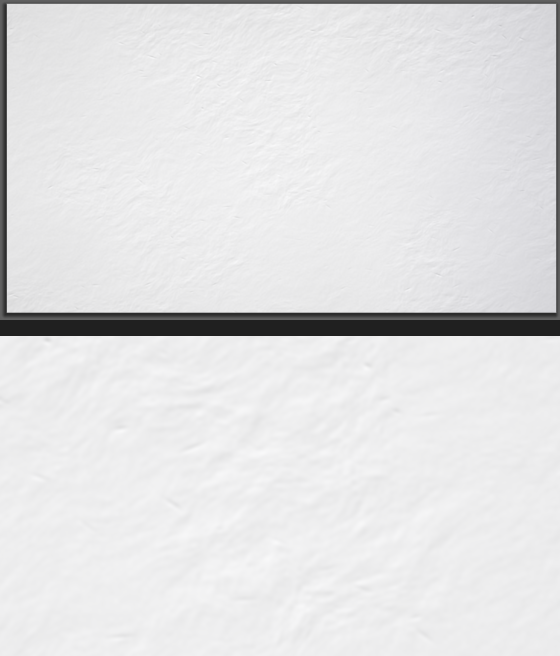
Top: the whole. Bottom: its middle third, enlarged.
Reproduce this texture procedurally as a WebGL 1 fragment shader.

```glsl
precision highp float;
// A sheet of rough white plaster on a dark grey ground, with a soft drop shadow.
uniform vec2 u_resolution;

float hash(vec2 p) {
  vec3 q = fract(vec3(p.xyx) * 0.1031);
  q += dot(q, q.yzx + 33.33);
  return fract((q.x + q.y) * q.z);
}

float noise(vec2 p) {
  vec2 i = floor(p), f = fract(p);
  f = f * f * (3.0 - 2.0 * f);
  return mix(mix(hash(i), hash(i + vec2(1.0, 0.0)), f.x),
             mix(hash(i + vec2(0.0, 1.0)), hash(i + 1.0), f.x), f.y);
}

mat2 rotation(float a) {
  return mat2(cos(a), sin(a), -sin(a), cos(a));
}

float boxDistance(vec2 p, vec2 halfSize) {
  vec2 d = abs(p) - halfSize;
  return length(max(d, 0.0)) + min(max(d.x, d.y), 0.0);
}

// Plaster height: layered grain, slightly stretched along a rising diagonal
float plasterHeight(vec2 p) {
  vec2 warp = vec2(noise(p * 14.0), noise(p * 14.0 + 40.0)) - 0.5;
  vec2 q = rotation(-0.45) * (p + warp * 0.03) * vec2(0.9, 1.0);
  q.x *= 0.7;
  float h = 0.0, weight = 0.46, scale = 36.0;
  for (int i = 0; i < 4; i++) {
    h += weight * noise(q * scale + float(i) * 17.0);
    q = rotation(0.2) * q;
    scale *= 1.75;
    weight *= 0.68;
  }
  return h;
}

// Scattered short dents: a dark stroke with a light lower lip
float dents(vec2 p) {
  float shade = 0.0;
  vec2 cell = floor(p * 22.0);
  for (int y = -1; y <= 1; y++) {
    for (int x = -1; x <= 1; x++) {
      vec2 id = cell + vec2(float(x), float(y));
      float chance = step(0.8, hash(id + 70.0));
      vec2 center = (id + vec2(hash(id + 5.0), hash(id + 9.0))) / 22.0;
      vec2 d = rotation(1.2 * (hash(id + 31.0) - 0.4)) * (p - center);
      vec2 size = vec2(0.004 + 0.009 * hash(id + 13.0), 0.0025);
      vec2 lip = (d + vec2(0.0, 0.004)) / size;
      d /= size;
      float depth = chance * (0.25 + hash(id + 51.0));
      shade += depth * (0.6 * exp(-dot(lip, lip)) - exp(-dot(d, d)));
    }
  }
  return shade;
}

void main() {
  vec2 p = gl_FragCoord.xy / u_resolution.y;
  float aspect = u_resolution.x / u_resolution.y;
  vec2 uv = vec2(p.x / aspect, p.y);
  float pixel = 1.0 / u_resolution.y;

  // Ground and shadow
  vec2 low = vec2(0.021, 0.023), high = vec2(aspect - 0.0115, 0.9885);
  vec2 center = 0.5 * (low + high), halfSize = 0.5 * (high - low);
  float shadowDistance = boxDistance(p - center + vec2(0.004, 0.006), halfSize);
  float shadow = 1.0 - smoothstep(-0.002, 0.015, shadowDistance);
  vec3 ground = vec3(mix(0.375, 0.17, shadow));

  // Broad light: bright middle, dimmer corners, cool right side
  vec2 away = (uv - vec2(0.46, 0.48)) * vec2(1.0, 0.8);
  float light = 0.932 - 0.17 * dot(away, away);
  light -= 0.025 * smoothstep(0.7, 1.0, uv.x);
  light += 0.012 * (noise(p * 5.0) - 0.5);
  vec3 plaster = light * mix(vec3(1.0, 1.0, 1.003), vec3(0.993, 0.993, 1.01),
                             smoothstep(0.6, 1.0, uv.x));

  // Relief lit from the upper left, rougher in patches and to the upper right
  vec2 toLight = vec2(-0.0025, 0.0045);
  float slope = plasterHeight(p) - plasterHeight(p + toLight);
  float patches = smoothstep(0.25, 0.8, noise(p * 4.5 + 8.0));
  float rough = 0.45 + 0.65 * patches + 0.35 * uv.x * uv.y;
  plaster += 0.11 * rough * slope;
  plaster += 0.05 * rough * dents(p);
  plaster += 0.008 * (noise(p * 210.0) - 0.5);

  float sheet = 1.0 - smoothstep(-0.5 * pixel, 0.5 * pixel,
                                 boxDistance(p - center, halfSize));
  gl_FragColor = vec4(mix(ground, plaster, sheet), 1.0);
}
```
